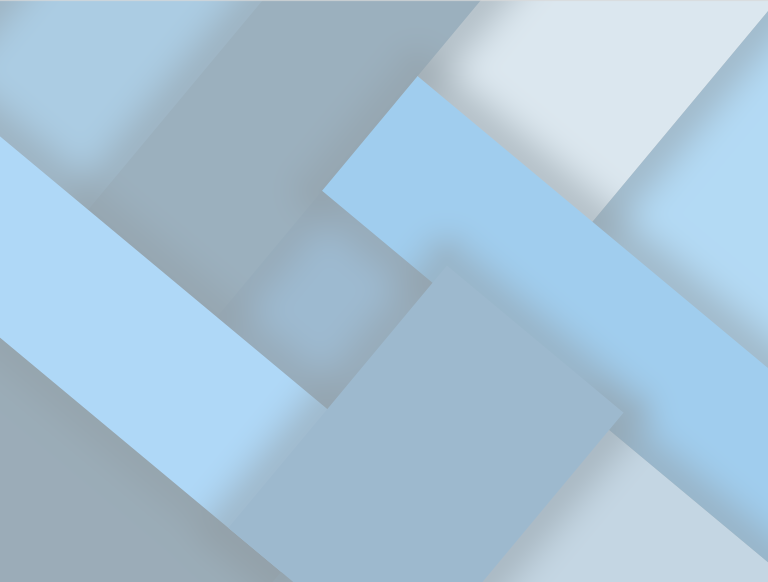
A Shadertoy shader for this background:

```glsl
// Overlapping diagonal paper bands in pale blue and grey, with soft shadows.

// Signed distance to an axis-aligned box between two corners
float boxDistance(vec2 p, vec2 low, vec2 high) {
    vec2 d = max(low - p, p - high);
    return length(max(d, 0.0)) + min(max(d.x, d.y), 0.0);
}

// Lays one sheet over the colour below, shading what lies around it
void addSheet(inout vec3 color, vec2 p, vec2 low, vec2 high, vec3 paper) {
    float d = boxDistance(p, low, high);
    float pixel = 1.0 / iResolution.y;
    float fade = 1.0 - smoothstep(0.0, 0.12, d);
    color = mix(color, vec3(0.57, 0.62, 0.65), 0.48 * fade * fade);
    color = mix(color, paper, 1.0 - smoothstep(-0.6 * pixel, 0.6 * pixel, d));
}

void mainImage(out vec4 fragColor, in vec2 fragCoord) {
    // Rotated axes from the top left: x runs down-right, y runs up-right
    vec2 q = vec2(fragCoord.x, iResolution.y - fragCoord.y) / iResolution.y;
    float tilt = radians(39.8);
    vec2 across = vec2(cos(tilt), sin(tilt));
    vec2 p = vec2(dot(q, across), dot(q, vec2(across.y, -across.x)));

    // Back panels
    vec3 color = vec3(0.67, 0.80, 0.89);
    addSheet(color, p, vec2(-3.0, -3.0), vec2(-0.01, 3.0), vec3(0.61, 0.69, 0.74));
    addSheet(color, p, vec2(1.026, 0.3), vec2(3.0), vec3(0.702, 0.853, 0.957));
    addSheet(color, p, vec2(0.5, 0.3), vec2(1.026, 3.0), vec3(0.859, 0.905, 0.936));
    addSheet(color, p, vec2(0.6, -0.25), vec2(0.95, 0.15), vec3(0.616, 0.729, 0.816));

    // Grey band and lower left panel
    addSheet(color, p, vec2(0.347, -0.3), vec2(0.635, 3.0), vec3(0.608, 0.69, 0.745));
    addSheet(color, p, vec2(-3.0), vec2(1.0, -0.4), vec3(0.606, 0.676, 0.72));

    // Light blue bands
    addSheet(color, p, vec2(-3.0, -0.4457), vec2(1.0, -0.18), vec3(0.686, 0.847, 0.969));
    addSheet(color, p, vec2(0.635, 0.1024), vec2(3.0, 0.3588), vec3(0.627, 0.804, 0.933));

    // Lower right panel and front sheet
    addSheet(color, p, vec2(1.25, -3.0), vec2(3.0, 0.1024), vec3(0.769, 0.839, 0.89));
    addSheet(color, p, vec2(0.882, -0.4457), vec2(1.277, 0.141), vec3(0.616, 0.725, 0.808));

    // Pale hairline along the top
    color = mix(color, vec3(0.85), 0.7 * (1.0 - smoothstep(0.001, 0.003, q.y)));
    fragColor = vec4(color, 1.0);
}
```
